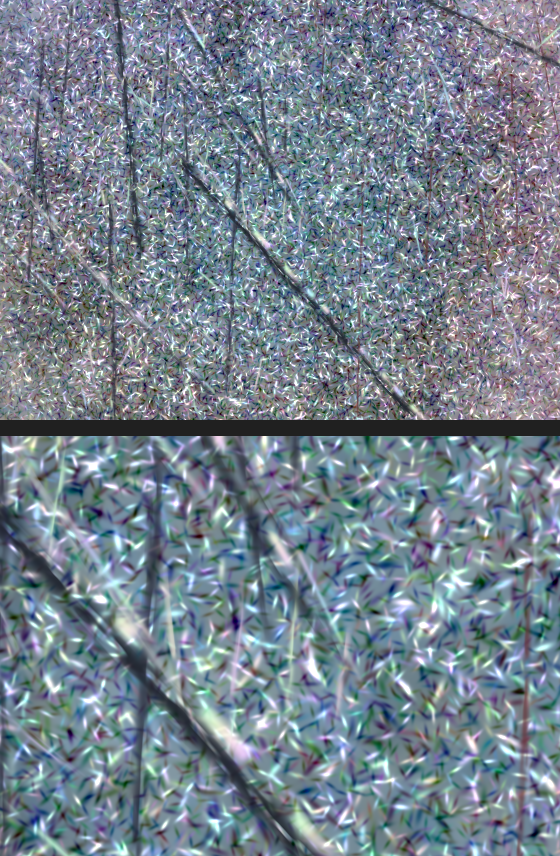
Top: the whole. Bottom: its middle third, enlarged.
Write a WebGL 1 fragment shader that draws this texture.

```glsl
precision highp float;
// Scratched metal under a microscope: iridescent slivers crossed by long grooves and fine glints.
uniform vec2 u_resolution;

vec4 hash4(vec2 p) {
  vec4 q = fract(p.xyxy * vec4(0.1031, 0.1030, 0.0973, 0.1099));
  q += dot(q, q.wzxy + 33.33);
  return fract((q.xxyz + q.yzzw) * q.zywx);
}

float noise(vec2 p) {
  vec2 i = floor(p), f = fract(p);
  f = f * f * (3.0 - 2.0 * f);
  float low = mix(hash4(i).x, hash4(i + vec2(1.0, 0.0)).x, f.x);
  float high = mix(hash4(i + vec2(0.0, 1.0)).x, hash4(i + 1.0).x, f.x);
  return mix(low, high, f.y);
}

vec2 heading(float angle) {
  return vec2(cos(angle), sin(angle));
}

vec3 rainbow(float hue) {
  return cos(6.283 * (hue + vec3(0.0, 0.33, 0.67)));
}

// Randomly turned light and dark slivers, one per grid cell
vec3 slivers(vec2 p, float density, float seed) {
  vec2 g = p * density;
  vec2 id = floor(g);
  vec3 sum = vec3(0.0);
  for (int j = -1; j <= 1; j++) {
    for (int i = -1; i <= 1; i++) {
      vec2 cell = id + vec2(float(i), float(j));
      vec4 r = hash4(cell + seed);
      vec2 d = g - cell - r.xy;
      vec2 axis = heading(r.z * 6.283);
      vec2 q = vec2(dot(d, axis), axis.x * d.y - axis.y * d.x);
      float shape = exp(-dot(q * q, vec2(4.0, 38.0)));
      float tone = 0.86 * (r.w * r.w * r.w - 0.25);
      sum += shape * (tone + 0.09 * rainbow(fract(r.x * 7.0 + r.w * 3.0)));
    }
  }
  return sum;
}

// A worn groove from a to b: broken fibrous core with a glinting lip
vec3 groove(vec3 color, vec2 p, vec2 a, vec2 b, float width, vec3 ink, float strength, float lip) {
  float len = length(b - a);
  vec2 axis = (b - a) / len;
  vec2 q = p - a;
  float along = dot(q, axis);
  float across = axis.x * q.y - axis.y * q.x;
  if (abs(across) > 5.0 * width + 0.004 || along < 0.0 || along > len) return color;
  float seed = 17.0 * a.x + 31.0 * a.y;
  across += 0.005 * (noise(vec2(along * 9.0, seed)) - 0.5);
  float fade = min(0.08, 0.35 * len);
  float ends = smoothstep(0.0, fade, along) * (1.0 - smoothstep(len - fade, len, along));
  float fiber = noise(vec2(along * 55.0, across * 260.0 + seed));
  float k = across / width;
  float core = exp(-k * k) * ends * smoothstep(0.1, 0.65, fiber);
  color = mix(color, ink, core * strength);
  float m = (k - 1.5) / 0.65;
  float spark = smoothstep(0.4, 0.8, noise(vec2(along * 38.0, seed + 9.0)));
  vec3 shine = vec3(0.9, 0.97, 1.0) + 0.12 * rainbow(along * 9.0);
  return mix(color, shine, exp(-m * m) * ends * spark * lip);
}

void main() {
  vec2 p = gl_FragCoord.xy / u_resolution.y;
  float wide = u_resolution.x / u_resolution.y;
  vec2 fromCenter = p - vec2(0.5 * wide, 0.5);
  float radius = length(fromCenter);

  // Lighting: teal middle, violet upper left, rosy right, warm grey below
  vec3 teal = vec3(0.44, 0.53, 0.58);
  vec3 rim = mix(vec3(0.50, 0.50, 0.51), vec3(0.48, 0.49, 0.58), smoothstep(0.2, 0.9, p.y));
  rim = mix(rim, vec3(0.55, 0.49, 0.54), smoothstep(0.72, 1.0, p.x / wide));
  vec3 color = mix(teal, rim, smoothstep(0.1, 0.6, radius));
  color += 0.10 * smoothstep(0.55, 0.85, radius);
  color += 0.12 * (noise(p * 9.0) - 0.5) + 0.10 * (noise(p * 28.0 + 5.0) - 0.5);
  color += vec3(-0.07, 0.0, 0.08) * (noise(p * 42.0 + 70.0) - 0.45);

  // Fine grain, softer toward the corners
  vec3 grain = slivers(p, 62.0, 3.0) + slivers(p, 84.0, 57.0) + slivers(p, 112.0, 131.0);
  color += grain * mix(1.0, 0.65, smoothstep(0.5, 0.85, radius));

  // Near-vertical grooves: dark on the left, rusty on the right
  for (int i = 0; i < 16; i++) {
    float n = float(i);
    vec4 r = hash4(vec2(n, 211.0));
    vec2 a = vec2((n + r.x) / 16.0 * wide, 1.1 - 0.6 * r.y);
    vec2 b = a + vec2(0.12 * (r.z - 0.35), -0.3 - 0.4 * r.w);
    float rust = smoothstep(0.5, 0.65, a.x / wide);
    vec3 ink = mix(vec3(0.17, 0.18, 0.24), vec3(0.40, 0.22, 0.24), rust);
    color = groove(color, p, a, b, mix(0.006, 0.003, rust) * (0.6 + 0.6 * r.y), ink, 0.75, 0.25);
  }

  // Diagonal grooves falling to the right, some pale
  for (int i = 0; i < 12; i++) {
    float n = float(i);
    vec4 r = hash4(vec2(n, 347.0));
    vec2 a = vec2((n + r.x) / 12.0 * wide - 0.15, 0.35 + 0.65 * r.y);
    vec2 b = a + (0.2 + 0.4 * r.z) * heading(-0.95 + 0.35 * (r.w - 0.5));
    vec3 ink = mix(vec3(0.22, 0.23, 0.27), vec3(0.80, 0.83, 0.84), step(0.5, fract(n * 0.5 + 0.1)));
    color = groove(color, p, a, b, 0.003 + 0.003 * r.w, ink, 0.6, 0.5);
  }

  // Short bright hairlines
  for (int i = 0; i < 64; i++) {
    vec4 r = hash4(vec2(float(i), 503.0));
    vec4 s = hash4(vec2(float(i), 619.0));
    float angle = mix(-1.15, 1.25, step(0.45, s.x)) + 1.1 * (s.y - 0.5);
    vec2 a = r.xy * vec2(wide, 1.0);
    vec3 ink = vec3(0.80, 0.87, 0.90) + 0.10 * rainbow(s.z);
    color = groove(color, p, a, a + (0.05 + 0.13 * r.z) * heading(angle), 0.0022 + 0.0015 * r.w, ink, 0.8, 0.1);
  }

  // Dominant gouges
  vec3 dark = vec3(0.13, 0.15, 0.19);
  color = groove(color, p, vec2(0.39, 0.66), vec2(1.03, -0.04), 0.010, dark, 0.95, 0.85);
  color = groove(color, p, vec2(0.38, 1.05), vec2(0.72, 0.47), 0.006, dark, 0.65, 0.85);
  color = groove(color, p, vec2(-0.06, 0.67), vec2(0.36, 0.20), 0.007, vec3(0.78), 0.6, 0.8);
  color = groove(color, p, vec2(0.27, 1.06), vec2(0.34, 0.34), 0.010, dark, 0.85, 0.2);
  color = groove(color, p, vec2(0.96, 1.03), vec2(1.42, 0.80), 0.008, dark, 0.8, 0.7);

  gl_FragColor = vec4(clamp(color, 0.0, 1.0), 1.0);
}
```
